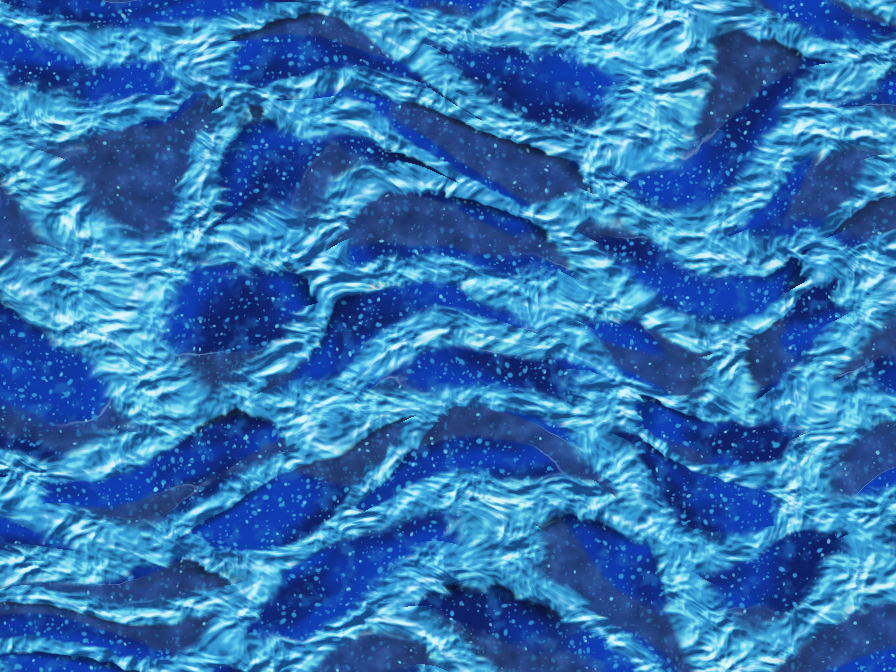
A Shadertoy shader for this texture:

```glsl
// Blue glitter resin with lens-shaped hollows between crinkled foil ridges.

#define CELL_SCALE vec2(2.1, 5.4)   // ridge cells per canvas height
#define CRINKLE_SCALE vec2(17.0, 25.0)
#define FOIL_WIDTH 0.19
#define GLITTER_SCALE 75.0
#define NAVY  vec3(0.06, 0.13, 0.40)
#define ROYAL vec3(0.06, 0.24, 0.70)
#define SLATE vec3(0.20, 0.32, 0.54)
#define AZURE vec3(0.13, 0.43, 0.75)
#define CYAN  vec3(0.22, 0.65, 0.87)
#define ICE   vec3(0.48, 0.91, 0.97)
#define WHITE vec3(0.86, 0.97, 1.0)

vec2 hash2(vec2 p) {
    vec3 h = fract(p.xyx * vec3(0.1031, 0.1030, 0.0973));
    h += dot(h, h.yzx + 33.33);
    return fract((h.xx + h.yz) * h.zy);
}

float corner(vec2 cell, vec2 offset) {
    float angle = 6.2832 * hash2(cell).x;
    return dot(vec2(cos(angle), sin(angle)), offset);
}

// Gradient noise, roughly -0.7 to 0.7
float noise(vec2 p) {
    vec2 i = floor(p), f = fract(p), e = vec2(0.0, 1.0);
    vec2 u = f * f * f * (f * (f * 6.0 - 15.0) + 10.0);
    return mix(mix(corner(i, f), corner(i + e.yx, f - e.yx), u.x),
               mix(corner(i + e, f - e), corner(i + 1.0, f - 1.0), u.x), u.y);
}

float fbm(vec2 p) {
    float sum = 0.0, amp = 1.0;
    for (int i = 0; i < 3; i++) {
        sum += amp * noise(p);
        p = mat2(1.6, 1.2, -1.2, 1.6) * p + 17.3;
        amp *= 0.5;
    }
    return sum;
}

// Folded foil: ridged noise with sharp creases
float crinkle(vec2 p) {
    vec2 q = p * CRINKLE_SCALE;
    q += 0.7 * vec2(noise(q * 0.6), noise(q * 0.6 + 31.0));
    float sum = 0.0, amp = 0.5;
    for (int i = 0; i < 3; i++) {
        sum += amp * (1.0 - 2.0 * abs(noise(q)));
        q = mat2(1.6, 1.2, -1.2, 1.6) * q + 9.1;
        amp *= 0.5;
    }
    return sum;
}

vec2 cellPoint(vec2 cell) { return 0.5 + 0.72 * (hash2(cell + 40.0) - 0.5); }

// Diamond Voronoi net: x = distance to ridge, y = +1 above the ridge, -1 below
vec2 ridgeNet(vec2 p) {
    vec2 s = p * CELL_SCALE, q = vec2(s.x + s.y, s.y - s.x);
    vec2 base = floor(q), f = fract(q), nearest = vec2(0.0);
    float best = 9.0;
    for (int y = -1; y <= 1; y++)
    for (int x = -1; x <= 1; x++) {
        vec2 g = vec2(x, y), r = g + cellPoint(base + g) - f;
        if (dot(r, r) < best) { best = dot(r, r); nearest = r; }
    }
    vec2 edge = vec2(9.0, 1.0);
    for (int y = -2; y <= 2; y++)
    for (int x = -2; x <= 2; x++) {
        vec2 g = vec2(x, y), r = g + cellPoint(base + g) - f, across = r - nearest;
        if (dot(across, across) < 0.0001) continue;
        float d = dot(0.5 * (r + nearest), normalize(across));
        if (d < edge.x) edge = vec2(d, across.x + across.y > 0.0 ? -1.0 : 1.0);
    }
    return edge;
}

// Scattered flakes of random size and brightness
float glitter(vec2 p, float scale, float density) {
    vec2 q = p * scale;
    q += 0.8 * vec2(noise(q * 0.35), noise(q * 0.35 + 13.0));
    vec2 id = floor(q), rnd = hash2(id + 71.0);
    vec2 r = fract(q) - 0.5 - 0.4 * (hash2(id) - 0.5);
    float size = mix(0.18, 0.42, rnd.y);
    return step(rnd.x, density) * (0.4 + 0.6 * rnd.y) * smoothstep(size, size * 0.35, length(r));
}

void mainImage(out vec4 fragColor, in vec2 fragCoord) {
    vec2 p = fragCoord / iResolution.y;

    // Flowing distortion shared by ridges and films
    vec2 w = p + vec2(0.18 * noise(p * 2.0 + 5.0), 0.24 * noise(p * vec2(2.4, 1.7) + 20.0));
    w += vec2(0.03, 0.016) * vec2(noise(p * 8.0), noise(p * 9.0 + 3.0));
    vec2 net = ridgeNet(w);
    float dist = net.x, side = net.y;

    // Crinkle lit from the upper left
    vec2 toLight = vec2(-0.5, 0.86) * 0.003;
    float height = crinkle(p);
    float lit = (crinkle(p - toLight) - crinkle(p + toLight)) / 0.006 * 0.022;
    float patches = noise(w * vec2(3.5, 6.0) + 50.0);

    // Hollows: deep blue, mottling and grey film with pale rims
    vec3 col = mix(NAVY, ROYAL, smoothstep(-0.4, 0.3, fbm(w * vec2(5.0, 10.0))));
    float mottle = fbm(p * 32.0);
    col = mix(col, AZURE, 0.6 * smoothstep(0.0, 0.6, mottle));
    float filmNoise = noise(w * vec2(3.2, 9.0) + 80.0) + 0.03 * mottle;
    float film = smoothstep(0.06, 0.15, filmNoise);
    col = mix(col, SLATE * (0.9 + 0.3 * mottle), 0.75 * film);
    float rim = smoothstep(0.014, 0.0, abs(filmNoise - 0.11)) * smoothstep(0.0, 0.3, patches);
    col = mix(col, vec3(0.52, 0.64, 0.82), 0.6 * rim);

    // Glitter flakes, fewer through the film
    float flakes = glitter(p, GLITTER_SCALE, 0.42) + 0.8 * glitter(p + 3.7, GLITTER_SCALE * 1.7, 0.3);
    col = mix(col, mix(AZURE, CYAN, 0.8), min(flakes, 1.0) * (1.0 - 0.55 * film));
    col = mix(col, ICE, 0.8 * glitter(p + 8.2, GLITTER_SCALE * 1.4, 0.06));

    // Shadow beneath each ridge
    float shadow = smoothstep(0.01, 0.05, dist) * smoothstep(0.2, 0.07, dist) * step(side, 0.0);
    col *= 1.0 - 0.5 * shadow * smoothstep(-0.3, 0.2, noise(w * 6.0));

    // Foil bands of uneven width along the ridges
    float width = max(FOIL_WIDTH + 0.32 * patches + 0.05 * side, 0.05);
    float foil = smoothstep(width, width * 0.45, dist + 0.12 * (0.35 - height));
    float shine = 0.5 + 0.55 * lit + 0.35 * (height - 0.4) + 0.35 * mottle - 0.7 * dist + 0.25 * patches;
    vec3 foilCol = mix(AZURE * 0.7, CYAN, smoothstep(0.0, 0.55, shine));
    foilCol = mix(foilCol, ICE, smoothstep(0.5, 0.9, shine));
    foilCol = mix(foilCol, WHITE, smoothstep(0.85, 1.2, shine));
    col = mix(col, foilCol, 0.92 * foil);

    // Thin broken crest line
    float crest = smoothstep(0.045, 0.01, dist + 0.02 * mottle);
    float broken = smoothstep(-0.25, 0.35, noise(w * vec2(7.0, 9.0) + 60.0) + 0.4 * lit);
    col = mix(col, mix(CYAN, WHITE, smoothstep(0.2, 0.9, shine)), 0.85 * crest * broken);

    fragColor = vec4(clamp(col, 0.0, 1.0), 1.0);
}
```
